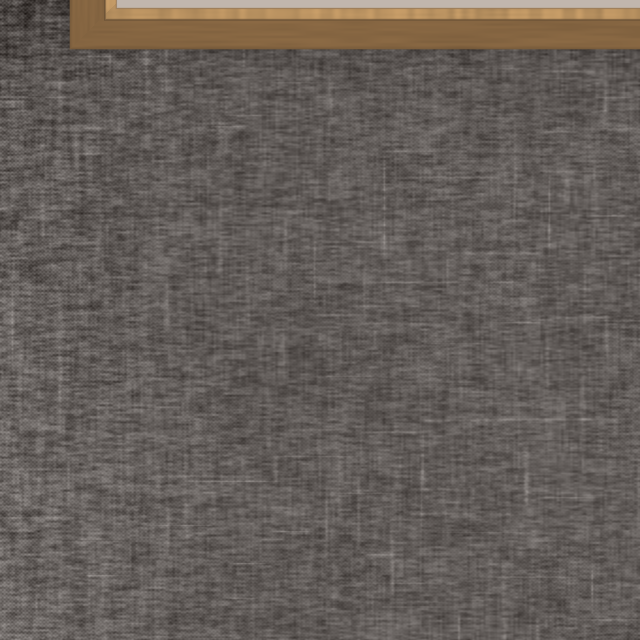
Reproduce this texture procedurally as a Shadertoy shader.

```glsl
// Grey slubbed linen wall with the lower left corner of a gilded wooden frame.

const vec3 LINEN = vec3(0.378, 0.357, 0.346);
const vec3 SLUB_TINT = vec3(0.100, 0.099, 0.098);
const vec3 WOOD = vec3(0.520, 0.395, 0.255);
const vec3 GOLD = vec3(0.730, 0.575, 0.380);
const vec3 PAPER = vec3(0.755, 0.715, 0.680);
const vec3 SEAM = vec3(0.390, 0.300, 0.200);

const vec2 WOOD_CORNER = vec2(0.109, 0.923);
const vec2 GOLD_CORNER = vec2(0.163, 0.968);
const vec2 PAPER_CORNER = vec2(0.181, 0.986);

const float GRAIN_CONTRAST = 1.0;
const float WEAVE_COUNT = 170.0;
const float WEAVE_DEPTH = 0.034;
const vec2 WARP_CELL = vec2(0.034, 0.120);
const vec2 WEFT_CELL = vec2(0.026, 0.110);

float hash(vec2 p) {
    vec3 q = fract(vec3(p.xyx) * 0.1031);
    q += dot(q, q.yzx + 33.33);
    return fract((q.x + q.y) * q.z);
}

// Smooth lattice noise, centred on zero
float noise(vec2 p) {
    vec2 i = floor(p), f = fract(p);
    f = f * f * (3.0 - 2.0 * f);
    float low = mix(hash(i), hash(i + vec2(1, 0)), f.x);
    float high = mix(hash(i + vec2(0, 1)), hash(i + vec2(1, 1)), f.x);
    return mix(low, high, f.y) - 0.5;
}

// Cellular streaks along y: one faint thick thread in some of the cells
float slubs(vec2 p, vec2 cell, float width, float seed) {
    vec2 home = floor(p / cell);
    float sum = 0.0;
    for (int y = -1; y <= 1; y++)
    for (int x = -1; x <= 1; x++) {
        vec2 id = home + vec2(x, y);
        vec2 key = id + seed;
        vec2 centre = (id + vec2(hash(key), hash(key + 17.3))) * cell;
        float halfLength = cell.y * mix(0.2, 0.85, hash(key + 41.7));
        float thickness = width * mix(0.6, 1.5, hash(key + 63.1));
        float strength = smoothstep(0.45, 1.0, hash(key + 89.9));
        vec2 d = abs(p - centre);
        float across = exp(-d.x * d.x / (thickness * thickness));
        float along = 1.0 - smoothstep(0.45, 1.0, d.y / halfLength);
        sum += strength * across * along;
    }
    return sum;
}

vec3 linen(vec2 p) {
    float leftSide = 1.0 - smoothstep(0.0, 0.45, p.x);

    // Fine threads, mostly lying across
    float grain = 0.115 * noise(p * vec2(48.0, 270.0));
    grain += 0.090 * noise(p * vec2(150.0, 330.0) + 31.0);
    grain += 0.060 * noise(p * vec2(280.0, 36.0) + 57.0);
    grain += 0.040 * noise(p * vec2(85.0, 12.0) + 83.0);
    grain += 0.045 * noise(p * vec2(22.0, 60.0) + 11.0);
    grain *= GRAIN_CONTRAST * (1.0 + 0.3 * leftSide);

    // Over and under weave, clearest in patches and near the left edge
    vec2 phase = 6.28318 * WEAVE_COUNT * p;
    float patches = 0.35 + 0.7 * leftSide + 0.6 * noise(p * 9.0 + 5.0);
    float weave = sin(phase.x) * sin(phase.y) * WEAVE_DEPTH * max(patches, 0.0);

    // Broad light: darker below the frame and in the upper left corner
    float light = 0.016 * noise(p * 5.0 + 71.0);
    light += 0.035 * leftSide * (1.0 - smoothstep(0.1, 0.8, p.y));
    light -= 0.070 * leftSide * smoothstep(0.82, 1.0, p.y);
    light -= 0.018 * smoothstep(0.75, 0.92, p.y);

    // Slubs, broken up by the threads that cross them
    float warp = slubs(p, WARP_CELL, 0.0030, 3.0);
    float weft = slubs(p.yx, WEFT_CELL, 0.0017, 129.0);
    warp *= 0.75 + 0.8 * noise(p * vec2(120.0, 250.0));
    weft *= 0.85 + 0.7 * noise(p * vec2(90.0, 200.0) + 9.0);
    return LINEN + grain + weave + light + SLUB_TINT * (warp + weft);
}

// Distance to the border of an area open to the upper right; positive inside
float inside(vec2 p, vec2 corner) {
    vec2 d = p - corner;
    return min(d.x, d.y);
}

void mainImage(out vec4 fragColor, in vec2 fragCoord) {
    vec2 p = fragCoord / iResolution.y;
    float edge = 0.8 / iResolution.y;
    float wood = inside(p, WOOD_CORNER);
    float gold = inside(p, GOLD_CORNER);
    float paper = inside(p, PAPER_CORNER);

    // Wall with a thin shadow below the frame
    vec3 color = linen(p);
    color *= 1.0 - 0.14 * exp(-max(-wood, 0.0) / 0.006);

    // Wood grain follows each rail up to the mitre
    vec2 d = p - WOOD_CORNER;
    vec2 rail = d.x < d.y ? p.yx : p;
    float fibre = noise(rail * vec2(18.0, 260.0));
    vec3 woodColor = WOOD * (1.0 + 0.07 * fibre + 0.06 * noise(rail * vec2(7.0, 30.0)));
    woodColor *= mix(0.9, 1.0, smoothstep(0.0, 0.006, wood));
    vec3 goldColor = GOLD * (1.0 + 0.16 * noise(rail * vec2(95.0, 8.0)) + 0.05 * fibre);
    goldColor = mix(SEAM, goldColor, smoothstep(0.0, 0.004, gold));
    vec3 paperColor = mix(SEAM * 1.5, PAPER, smoothstep(0.0, 0.003, paper));

    color = mix(color, woodColor, smoothstep(-edge, edge, wood));
    color = mix(color, goldColor, smoothstep(-edge, edge, gold));
    color = mix(color, paperColor, smoothstep(-edge, edge, paper));
    fragColor = vec4(clamp(color, 0.0, 1.0), 1.0);
}
```
